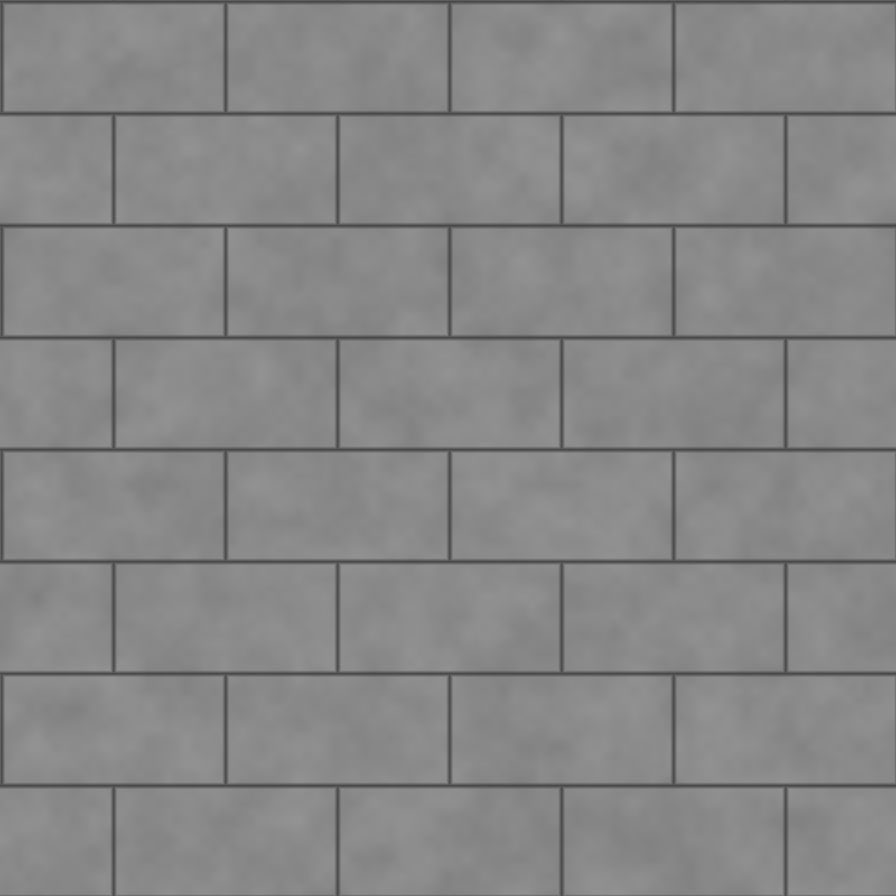
This texture is drawn by a Shadertoy shader. Its source:

```glsl
// Grey stone blocks in running bond: four across, eight courses down.
// Thin soft joints come from distances to the block grid, and the faint
// mottling of the stone from a few octaves of tiling value noise.

const vec2  BLOCKS = vec2(4.0, 8.0);           // repeats across and down
const float ROW_SHIFT = 0.5;                   // shift of alternate courses, in blocks
const vec2  JOINT_OFFSET = vec2(1.0, -1.0) / 512.0; // joint centres from the grid
const float JOINT_REACH = 1.0 / 256.0;         // joint centre to its faded edge
const vec2  JOINT_DEPTH = vec2(0.94, 1.0);     // strength of upright and level joints
const vec3  STONE_COLOR = vec3(0.54);
const vec3  JOINT_COLOR = vec3(0.27);
const int   OCTAVES = 3;
const float MOTTLE_CELLS = 24.0;               // coarsest noise cells across
const float MOTTLE_GAIN = 0.6;                 // weight of each finer octave
const float MOTTLE_AMOUNT = 0.085;

// Integer hash of a lattice cell, from 0 to 1.
float hash(vec2 cell, uint seed) {
    uvec2 q = uvec2(cell);
    uint h = q.x * 1597u + q.y * 51749u + seed * 7919u;
    h = (h ^ (h >> 16)) * 73244475u;
    h = (h ^ (h >> 15)) * 73244475u;
    h ^= h >> 16;
    return float(h & 65535u) / 65535.0;
}

// Value noise that wraps after the given number of cells.
float tilingNoise(vec2 p, float cells, uint seed) {
    vec2 i = floor(p);
    vec2 f = fract(p);
    f = f * f * (3.0 - 2.0 * f);
    vec2 a = mod(i, cells);
    vec2 b = mod(i + 1.0, cells);
    float low  = mix(hash(a, seed), hash(vec2(b.x, a.y), seed), f.x);
    float high = mix(hash(vec2(a.x, b.y), seed), hash(b, seed), f.x);
    return mix(low, high, f.y);
}

// Layered noise centred on zero.
float mottle(vec2 uv) {
    float sum = 0.0, weight = 1.0, total = 0.0, cells = MOTTLE_CELLS;
    for (int i = 0; i < OCTAVES; i++) {
        sum += weight * (tilingNoise(uv * cells, cells, uint(i + 1)) - 0.5);
        total += weight;
        weight *= MOTTLE_GAIN;
        cells *= 2.0;
    }
    return sum / total;
}

// Joint cover from 0 to 1, widened and weakened when pixels are coarse.
float jointCover(vec2 uv, vec2 pixel) {
    vec2 grid = (uv - JOINT_OFFSET) * BLOCKS;
    float evenRow = 1.0 - mod(floor(grid.y), 2.0);
    grid.x += ROW_SHIFT * evenRow;
    vec2 dist = abs(fract(grid + 0.5) - 0.5) / BLOCKS;
    vec2 reach = max(vec2(JOINT_REACH), pixel);
    vec2 cover = JOINT_DEPTH * clamp(1.0 - dist / reach, 0.0, 1.0) * JOINT_REACH / reach;
    return max(cover.x, cover.y);
}

void mainImage(out vec4 fragColor, in vec2 fragCoord) {
    vec2 uv = fragCoord / iResolution.xy;
    vec3 stone = STONE_COLOR + MOTTLE_AMOUNT * mottle(uv);
    vec3 color = mix(stone, JOINT_COLOR, jointCover(uv, 1.0 / iResolution.xy));
    fragColor = vec4(color, 1.0);
}
```
